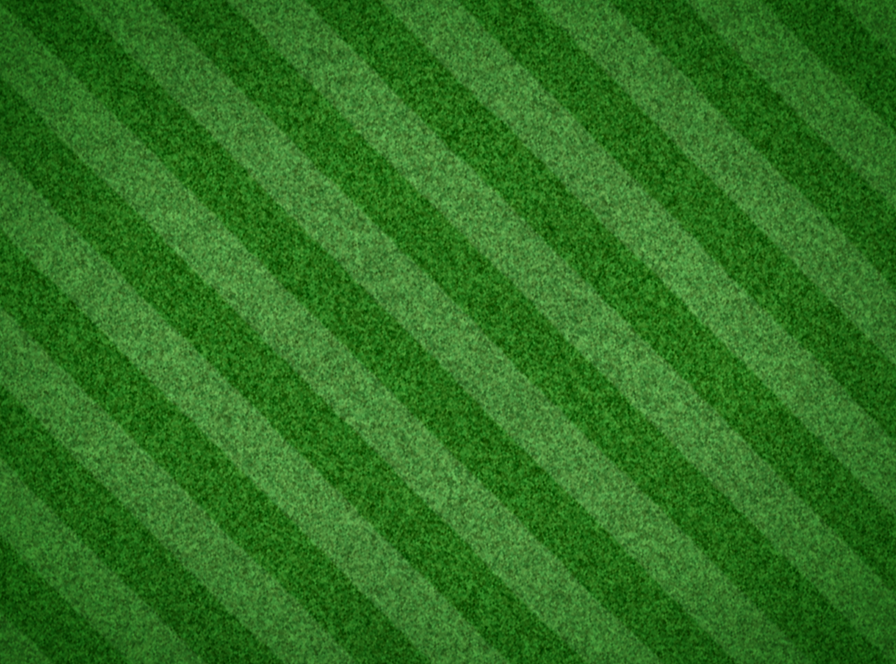
This texture is drawn by a WebGL 2 fragment shader. Its source:

```glsl
#version 300 es
precision highp float;
// Mown lawn with diagonal light and dark stripes, fine grass grain and dark corners.

uniform vec2 u_resolution;
out vec4 fragColor;

float hash(vec2 p) {
    vec3 q = fract(p.xyx * vec3(0.1031, 0.1030, 0.0973));
    q += dot(q, q.yzx + 33.33);
    return fract((q.x + q.y) * q.z);
}

float noise(vec2 p) {
    vec2 cell = floor(p);
    vec2 f = fract(p);
    f = f * f * (3.0 - 2.0 * f);
    float low = mix(hash(cell), hash(cell + vec2(1, 0)), f.x);
    float high = mix(hash(cell + vec2(0, 1)), hash(cell + vec2(1, 1)), f.x);
    return mix(low, high, f.y);
}

// Short tangled blades: two leaning layers over softer clumps, centred on zero.
float grassGrain(vec2 p) {
    float leanRight = noise(mat2(0.88, 0.47, -0.47, 0.88) * p * vec2(360, 270));
    float leanLeft = noise(mat2(0.88, -0.47, 0.47, 0.88) * p * vec2(370, 250) + 71.0);
    float clumps = noise(p * 130.0 + 19.0);
    return 0.5 * leanRight + 0.4 * leanLeft + 0.22 * clumps - 0.56;
}

// 1 on light stripes, 0 on dark ones; both have equal width.
float mownStripe(vec2 p) {
    float ragged = 0.005 * (noise(p * 90.0) - 0.5) + 0.006 * (noise(p * 9.0) - 0.5);
    float phase = fract((p.x + p.y - 0.998 + ragged) / 0.2293);
    float edge = 0.012 + 1.0 / (0.2293 * u_resolution.y);
    float toEdge = 0.25 - abs(phase - 0.75);
    // The seam at phase 0 is handled by the wrapped distance.
    toEdge = phase < 0.25 ? -phase : toEdge;
    return smoothstep(-edge, edge, toEdge);
}

void main() {
    vec2 uv = gl_FragCoord.xy / u_resolution;
    vec2 p = gl_FragCoord.xy / u_resolution.y;

    vec3 darkGrass = vec3(0.155, 0.435, 0.090);
    vec3 lightGrass = vec3(0.285, 0.535, 0.220);
    vec3 color = mix(darkGrass, lightGrass, mownStripe(p));

    // Blade grain, dry flecks and broad uneven patches
    color += vec3(0.31, 0.44, 0.29) * grassGrain(p);
    color.r += 0.07 * (noise(p * 240.0 + 40.0) - 0.5);
    color *= 0.97 + 0.06 * noise(p * 7.0);

    // Vignette: edges become darker and more saturated
    float vignette = smoothstep(0.25, 0.75, length(uv - 0.5));
    color *= mix(vec3(1.0), vec3(0.42, 0.69, 0.36), vignette);

    fragColor = vec4(clamp(color, 0.0, 1.0), 1.0);
}
```
